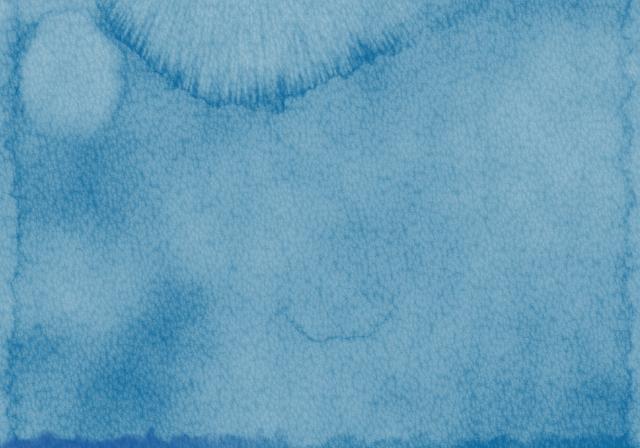
Write a Shadertoy shader that draws this texture.

```glsl
#define PALE vec3(0.59, 0.735, 0.805)
#define MID vec3(0.40, 0.62, 0.73)
#define DEEP vec3(0.10, 0.44, 0.63)
#define VIOLET vec3(0.14, 0.33, 0.63)
#define BASE_PIGMENT 0.46
#define GRAIN 0.34
#define MOTTLE 0.30
#define EDGE_WOBBLE 0.07

// Soft pigment pools: centre, radius, added density
const vec4 POOLS[10] = vec4[10](
    vec4(0.27, 0.13, 0.13, 0.34), vec4(0.39, 0.28, 0.09, 0.24),
    vec4(0.19, 0.57, 0.17, 0.26), vec4(1.34, 0.05, 0.12, 0.34),
    vec4(1.09, 0.02, 0.10, 0.20), vec4(0.08, 0.23, 0.07, 0.20),
    vec4(1.23, 0.72, 0.22, -0.22), vec4(0.60, 0.50, 0.18, -0.13),
    vec4(0.13, 0.37, 0.10, -0.20), vec4(0.66, 0.15, 0.14, -0.10));

vec2 hash2(vec2 p) {
    vec3 q = fract(p.xyx * vec3(0.1031, 0.1030, 0.0973));
    q += dot(q, q.yzx + 33.33);
    return fract((q.xx + q.yz) * q.zy);
}

// Cellular noise: distance to the nearest jittered point
float cells(vec2 p) {
    vec2 id = floor(p), f = p - id;
    float nearest = 4.0;
    for (int j = -1; j <= 1; j++)
        for (int i = -1; i <= 1; i++) {
            vec2 cell = vec2(i, j);
            vec2 d = cell + hash2(id + cell + 200.0) - f;
            nearest = min(nearest, dot(d, d));
        }
    return sqrt(nearest);
}

// Layered cells, centred on zero
float crinkle(vec2 p) {
    float sum = 0.0, amp = 0.5;
    for (int i = 0; i < 4; i++) {
        sum += amp * cells(p);
        p = mat2(1.6, 1.2, -1.2, 1.6) * p + 7.3;
        amp *= 0.5;
    }
    return sum - 0.4;
}

// Layered, turned sines for slow drifts of the wash
float drift(vec2 p) {
    float sum = 0.0, amp = 0.5;
    for (int i = 0; i < 5; i++) {
        p += 0.6 * sin(p.yx * 1.3 + float(i));
        sum += amp * sin(p.x) * cos(p.y);
        p = mat2(1.2, 1.4, -1.4, 1.2) * p;
        amp *= 0.6;
    }
    return sum;
}

// Lower rim of the large bloom
float bloomRim(float x) {
    float d = x - 0.53;
    return 0.757 + (d < 0.0 ? 2.35 * d * d : 0.26 * (1.0 - exp(-5.5 * d * d)));
}

float ellipse(vec2 p, vec2 centre, vec2 radii) {
    return (length((p - centre) / radii) - 1.0) * min(radii.x, radii.y);
}

float line(float d, float width) {
    return exp(-abs(d) / width);
}

void mainImage(out vec4 fragColor, in vec2 fragCoord) {
    vec2 p = fragCoord / iResolution.y;
    float right = iResolution.x / iResolution.y;
    float rough = crinkle(p * 16.0);
    float wobble = rough * EDGE_WOBBLE;
    float pigment = BASE_PIGMENT + MOTTLE * crinkle(p * vec2(11.0, 8.0) + 31.0);
    pigment += 0.10 * drift(p * 7.0);

    // Pools with drifting outlines
    vec2 warped = p + 0.035 * vec2(drift(p * 9.0), drift(p * 9.0 + 40.0)) + wobble * 0.5;
    for (int i = 0; i < 10; i++) {
        vec2 d = (warped - POOLS[i].xy) / POOLS[i].z;
        pigment += POOLS[i].w * exp(-dot(d, d));
    }

    // Large bloom: crisp rim, feathered streaks fanning inward
    float h = p.y - bloomRim(p.x) + wobble;
    vec2 fan = vec2(p.x - 0.55, 1.45 - p.y);
    float streak = cells(vec2(atan(fan.x, fan.y) * 58.0, length(fan) * 11.0));
    float inside = smoothstep(-0.004, 0.006, h);
    float strength = smoothstep(1.15, 0.75, p.x) * smoothstep(0.17, 0.25, p.x);
    float feather = exp(-max(h, 0.0) / (0.012 + 0.065 * streak));
    pigment += strength * inside * (0.50 * feather - 0.17 * smoothstep(0.02, 0.10, h));
    pigment += strength * inside * 0.22 * (streak - 0.45);
    pigment += strength * 0.13 * (1.0 - inside) * exp(min(h, 0.0) / 0.06);
    pigment += 0.16 * smoothstep(0.90, 1.0, p.y) * smoothstep(0.85, 1.1, p.x);

    // Pale oval bloom and bare corner at the upper left
    float oval = ellipse(p, vec2(0.158, 0.825), vec2(0.118, 0.16)) + wobble * 0.6;
    float upper = smoothstep(0.66, 0.80, p.y);
    pigment -= 0.30 * smoothstep(0.01, -0.035, oval) * smoothstep(0.63, 0.78, p.y);
    pigment += 0.25 * upper * line(oval, 0.006);
    pigment -= 0.28 * smoothstep(0.94, 0.98, p.y + wobble) * smoothstep(0.23, 0.18, p.x);

    // Small bloom, dried along its lower rim
    float small = ellipse(p, vec2(0.75, 0.33), vec2(0.12, 0.095)) + wobble;
    float lower = smoothstep(0.37, 0.25, p.y);
    pigment += lower * (0.26 * line(small, 0.004) + 0.10 * line(small, 0.02));

    // Ragged margins of the sheet
    float leftRim = p.x - 0.037 + wobble + 0.008 * sin(p.y * 9.0);
    float rightRim = right - 0.030 - p.x + wobble;
    float bottomRim = smoothstep(0.035, 0.008, p.y + wobble);
    pigment += 0.28 * line(leftRim, 0.011) + 0.24 * line(rightRim, 0.011);
    pigment -= 0.10 * (smoothstep(0.0, -0.02, leftRim) + smoothstep(0.0, -0.02, rightRim));
    pigment += 0.28 * bottomRim;

    // Paper tooth: short upright fibres and fine speckle
    vec2 tooth = vec2(p.x + 0.2 * p.y, p.y);
    pigment += GRAIN * (cells(tooth * vec2(125.0, 70.0)) - 0.43);
    pigment += 0.6 * GRAIN * (cells(p * 230.0) - 0.43);

    pigment = clamp(pigment, -0.08, 1.05);
    vec3 colour = mix(PALE, MID, min(pigment * 2.0, 1.0));
    colour = mix(colour, DEEP, max(pigment * 2.0 - 1.0, 0.0));
    float violet = bottomRim * smoothstep(0.75, 0.2, p.x);
    fragColor = vec4(mix(colour, VIOLET, 0.6 * violet), 1.0);
}
```
